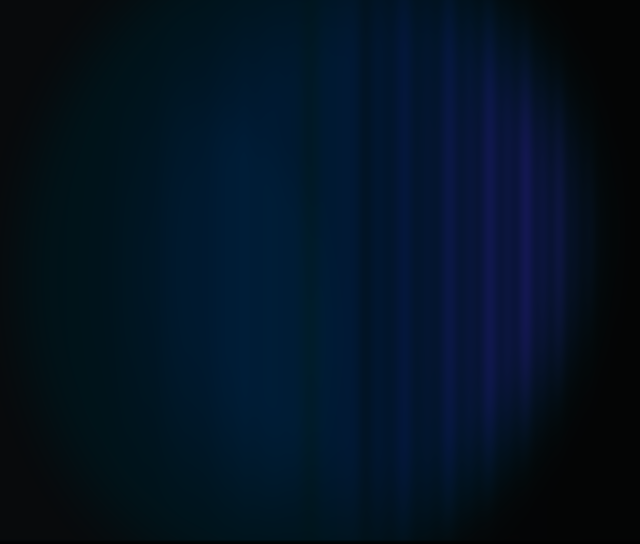
Give the GLSL for this background, as a WebGL 1 fragment shader.

```glsl
precision highp float;
// A dim oval of blue light on a dark curtain: teal at the rim, navy on the left,
// violet on the right. Vertical folds narrow towards the right edge, and soft
// gradient noise varies the cloth.
uniform vec2 u_resolution;

const float TAU = 6.2831853;

float slope(float cell) {
    return fract(sin(cell * 127.1) * 4375.85) * 2.0 - 1.0;
}

// One-dimensional gradient noise
float foldNoise(float x) {
    float cell = floor(x);
    float f = x - cell;
    float blend = f * f * f * (f * (f * 6.0 - 15.0) + 10.0);
    return mix(slope(cell) * f, slope(cell + 1.0) * (f - 1.0), blend);
}

// Soft vertical stripe of given centre and half width
float stripe(float x, float centre, float width) {
    float d = (x - centre) / width;
    return exp(-d * d);
}

void main() {
    vec2 uv = gl_FragCoord.xy / u_resolution;
    float x = uv.x;

    // Slightly leaning oval, crisper on its right side
    vec2 centre = vec2(0.48 + 0.05 * (uv.y - 0.5), 0.53);
    float radius = length((uv - centre) / vec2(0.45, 0.62));
    float rightSide = smoothstep(0.3, 0.8, x);
    float glow = 1.0 - smoothstep(mix(0.35, 0.76, rightSide), 1.05, radius);
    float halo = 1.0 - smoothstep(0.85, 1.15, radius);

    // Pleats: paired ridges whose spacing shrinks to the right
    float d = x - 0.63;
    float phase = TAU * d * (13.0 + 13.6 * d);
    float ridge = 0.5 + 0.3 * cos(phase) + 0.2 * cos(2.0 * phase);
    float pleated = smoothstep(0.5, 0.66, x);

    // Light across the cloth, from teal navy to violet
    vec3 light = mix(vec3(0.0, 0.075, 0.115), vec3(0.0, 0.1, 0.195), smoothstep(0.08, 0.38, x));
    light = mix(light, vec3(0.01, 0.09, 0.225), smoothstep(0.48, 0.64, x));
    float violet = smoothstep(0.58, 0.84, x) * (1.0 - smoothstep(0.15, 0.5, abs(uv.y - 0.54)));
    light = mix(light, vec3(0.075, 0.09, 0.32), violet);
    vec3 furrow = mix(vec3(0.0, 0.08, 0.14), vec3(0.03, 0.075, 0.2), violet);
    light = mix(light, furrow, pleated * (1.0 - ridge));

    // Rounded pool of light on the left, with a greenish furrow at its side
    float pool = length((uv - vec2(0.25, 0.38)) / vec2(0.29, 0.46));
    light += vec3(0.0, 0.012, 0.018) * (1.0 - smoothstep(0.8, 1.08, pool)) * smoothstep(0.22, 0.42, x);
    light -= vec3(0.0, 0.006, 0.05) * stripe(x, 0.485, 0.017);
    light -= vec3(0.0, 0.015, 0.05) * stripe(x, 0.57, 0.014);
    light *= 1.0 + 0.14 * foldNoise(x * 17.0) + 0.06 * foldNoise(x * 43.0);

    // Dark surround, teal rim, then the lit cloth
    vec3 color = mix(vec3(0.03, 0.038, 0.047), vec3(0.016, 0.018, 0.02), smoothstep(0.3, 0.95, x));
    vec3 rim = vec3(0.002, 0.072, 0.092) * (1.0 - 0.25 * pleated * (1.0 - ridge));
    color = mix(color, rim, halo);
    color = mix(color, light, glow);

    // Thin shadow along the bottom
    color *= mix(0.25, 1.0, smoothstep(0.003, 0.009, uv.y));
    gl_FragColor = vec4(clamp(color, 0.0, 1.0), 1.0);
}
```
